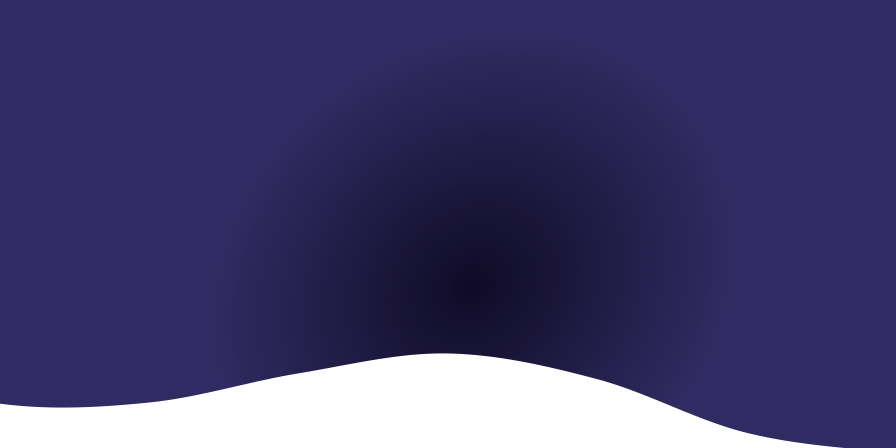
Give the GLSL for this background, as a WebGL 2 fragment shader.

```glsl
#version 300 es
precision highp float;
// Indigo backdrop with a dark tilted glow behind a smooth white hill.

uniform vec2 u_resolution;
out vec4 fragColor;

// Catmull-Rom curve through evenly spaced heights, three spans per unit of x.
float hillHeight(float x) {
  const float heights[9] = float[9](
    0.190, 0.099, 0.1016, 0.1667, 0.211, 0.1536, 0.0339, -0.0104, -0.0286);
  float s = clamp(x * 3.0, 0.0, 5.9999);
  int i = int(s);
  float t = fract(s);
  float a = heights[i], b = heights[i + 1], c = heights[i + 2], d = heights[i + 3];
  return b + 0.5 * t * (c - a + t * (2.0 * a - 5.0 * b + 4.0 * c - d
       + t * (3.0 * (b - c) + d - a)));
}

// Normalised distance from the centre of a tilted ellipse: 1 on its rim.
float ellipseDistance(vec2 p, vec2 radii, float tilt) {
  float c = cos(tilt), s = sin(tilt);
  return length(vec2(c * p.x + s * p.y, c * p.y - s * p.x) / radii);
}

void main() {
  // Canvas spans 2 by 1 units.
  vec2 p = gl_FragCoord.xy / u_resolution * vec2(2.0, 1.0);

  // Dark glow fading into indigo.
  float glow = ellipseDistance(p - vec2(1.055, 0.362), vec2(0.62, 0.53), 0.7);
  vec3 color = mix(vec3(0.058, 0.043, 0.145), vec3(0.19, 0.17, 0.385), min(glow, 1.0));

  // White hill with a one-pixel soft edge.
  float hill = hillHeight(p.x) - p.y;
  float coverage = clamp(0.5 + hill * u_resolution.y, 0.0, 1.0);
  fragColor = vec4(mix(color, vec3(1.0), coverage), 1.0);
}
```
